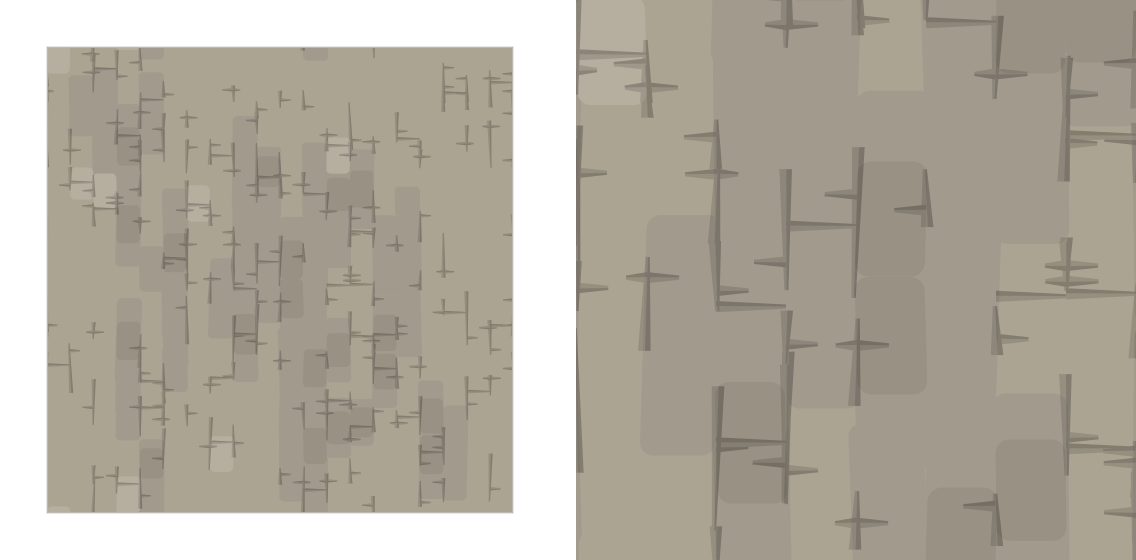
Left, the full canvas; right, a detail of the centre.
Give the GLSL for this pattern, as a WebGL 1 fragment shader.

```glsl
precision highp float;
// Weathered stone-coloured panel: staggered blocks and tapered post-and-rung strokes, in a white margin.

uniform vec2 u_resolution;

const vec3 WHITE = vec3(1.0);
const vec3 GROUND = vec3(0.672, 0.643, 0.575);
const vec3 PATCH = vec3(0.636, 0.604, 0.553);
const vec3 DARK_BLOCK = vec3(0.600, 0.567, 0.512);
const vec3 LIGHT_BLOCK = vec3(0.713, 0.682, 0.624);
const vec3 RIM = vec3(0.75, 0.73, 0.71);

const float MARGIN = 1.0 / 12.0;      // white border, in canvas widths
const float RIM_WIDTH = 0.0022;
const vec2 GRID = vec2(20.0, 12.0);   // columns and rows of cells
const vec2 CLUSTERS = vec2(5.0, 4.0); // noise lattice that groups the patches
const float CELL_HEIGHT = GRID.x / GRID.y; // one unit is a column width
const float PATCH_CHANCE = 0.55;
const float DARK_CHANCE = 0.33;
const float LIGHT_CHANCE = 0.07;
const float POST_CHANCE = 0.24;
const float RUNG_CHANCE = 0.13;
const float POST_WIDTH = 0.09;        // half-widths of the strokes
const float TICK_WIDTH = 0.08;
const float TIP_WIDTH = 0.03;
const float SHADE = 0.13;             // darkening by a stroke and by its core
const float CORE_SHADE = 0.11;

vec4 hash4(vec2 cell, float salt) {
  vec3 k = vec3(cell * 7.13 + 3.7, salt * 31.7 + 1.3);
  vec4 p = fract(k.xyzx * vec4(0.1031, 0.1030, 0.0973, 0.1099));
  p += dot(p, p.wzxy + 33.33);
  return fract((p.xxyz + p.yzzw) * p.zywx);
}

float latticeValue(vec2 node) {
  return hash4(mod(node, CLUSTERS), 9.0).x;
}

// Value noise that wraps over the lattice.
float clusterNoise(vec2 p) {
  vec2 i = floor(p), f = fract(p);
  f = f * f * (3.0 - 2.0 * f);
  float low = mix(latticeValue(i), latticeValue(i + vec2(1, 0)), f.x);
  float high = mix(latticeValue(i + vec2(0, 1)), latticeValue(i + vec2(1, 1)), f.x);
  return mix(low, high, f.y);
}

// Coverage of a shape from its distance in column units.
float cover(float d) {
  float pixel = GRID.x / ((1.0 - 2.0 * MARGIN) * min(u_resolution.x, u_resolution.y));
  return clamp(0.5 - d / pixel, 0.0, 1.0);
}

float block(vec2 p, vec2 halfSize, float skew) {
  p.x += skew * p.y;
  vec2 q = abs(p) - halfSize + 0.2;
  return cover(length(max(q, 0.0)) + min(max(q.x, q.y), 0.0) - 0.2);
}

// Tapered stroke along +y: x is its full body, y a darker core on one side.
vec2 stroke(vec2 p, float len, float wide) {
  float w = mix(wide, TIP_WIDTH, clamp(p.y / len, 0.0, 1.0));
  float ends = max(-p.y, p.y - len);
  return vec2(cover(max(abs(p.x) - w, ends)),
              cover(max(abs(p.x - 0.55 * w) - 0.45 * w, ends)));
}

// Upright stroke with a short tick to one or both sides.
vec2 post(vec2 p, vec4 h) {
  p.y *= h.x < 0.5 ? -1.0 : 1.0;
  float len = mix(0.7, 2.4, h.y * h.y);
  p.x += (h.z - 0.5) * 0.1 * p.y;
  p.y += 0.5 * len;
  vec2 ink = stroke(p, len, POST_WIDTH);
  float side = fract(h.z * 5.0) < 0.5 ? -1.0 : 1.0;
  vec2 t = vec2(p.y - len * mix(0.12, 0.88, h.w), p.x * side);
  ink = max(ink, stroke(t, 0.46, TICK_WIDTH));
  if (fract(h.w * 7.0) < 0.4) ink = max(ink, stroke(vec2(t.x, -t.y), 0.3, TICK_WIDTH));
  return ink;
}

void main() {
  vec2 uv = gl_FragCoord.xy / u_resolution;
  vec2 q = (uv - MARGIN) / (1.0 - 2.0 * MARGIN) * GRID.x;
  float patches = 0.0, dark = 0.0, light = 0.0;
  vec2 ink = vec2(0.0);

  // Gather the blocks and strokes of nearby cells; each column is staggered.
  for (int i = -1; i <= 1; i++) {
    float column = floor(q.x) + float(i);
    float wrapped = mod(column, GRID.x);
    float y = q.y / CELL_HEIGHT + hash4(vec2(wrapped, 0.0), 5.0).x;
    for (int j = -2; j <= 2; j++) {
      float row = floor(y) + float(j);
      vec2 cell = vec2(wrapped, mod(row, GRID.y));
      vec2 p = vec2(q.x - column - 0.5, (y - row - 0.5) * CELL_HEIGHT);
      vec4 a = hash4(cell, 1.0), b = hash4(cell, 2.0);
      float skew = (a.w - 0.5) * 0.08;
      float cluster = smoothstep(0.45, 0.75, clusterNoise(cell / GRID * CLUSTERS));
      bool patched = a.x < PATCH_CHANCE * cluster;
      bool isDark = patched && a.y < DARK_CHANCE;
      bool isLight = !patched && a.y < LIGHT_CHANCE;
      if (patched) patches = max(patches, block(p, vec2(0.54, mix(0.9, 2.1, a.z)), skew));
      vec2 size = vec2(0.5, mix(0.62, 0.88, a.z));
      if (isDark) dark = max(dark, block(p, size, skew));
      if (isLight) light = max(light, block(p, size, skew));

      bool rung = b.x < RUNG_CHANCE || ((isDark || isLight) && b.y < 0.5);
      vec2 s = p - vec2(0.0, (b.z - 0.5) * CELL_HEIGHT);
      if (rung || b.x < RUNG_CHANCE + POST_CHANCE)
        ink = max(ink, post(s + vec2(0.5, b.w - 0.5), hash4(cell, 3.0)));
      if (rung) {
        ink = max(ink, post(s + vec2(-0.5, 0.5 - b.w), hash4(cell, 4.0)));
        ink = max(ink, stroke(vec2(s.y, s.x + 0.5), 1.0, TICK_WIDTH));
      }
    }
  }

  vec3 color = mix(GROUND, PATCH, patches);
  color = mix(color, DARK_BLOCK, dark);
  color = mix(color, LIGHT_BLOCK, light);
  color *= 1.0 - SHADE * ink.x - CORE_SHADE * ink.y;

  // Thin rim, then the white margin.
  vec2 fromCentre = abs(uv - 0.5);
  float edge = (max(fromCentre.x, fromCentre.y) - 0.5 + MARGIN) * GRID.x / (1.0 - 2.0 * MARGIN);
  color = mix(RIM, color, cover(edge + RIM_WIDTH * GRID.x / (1.0 - 2.0 * MARGIN)));
  gl_FragColor = vec4(mix(WHITE, color, cover(edge)), 1.0);
}
```
